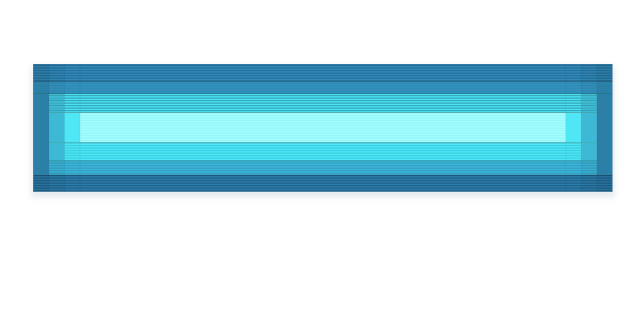
A WebGL 2 fragment shader for this background:

```glsl
#version 300 es
precision highp float;
// Draws a wide panel of nested blue and cyan bands with fine scan lines on white.

#define PANEL_MIN vec2(0.104, 0.401)
#define PANEL_MAX vec2(1.914, 0.7995)
#define COLUMN_WIDTH 0.0487
#define LINE_PITCH 0.0078125
#define SEAM_DARKNESS 0.22
#define SHADOW_STRENGTH 0.11
#define SHADOW_SIZE 0.018
#define OUTLINE_COLOR vec3(0.10, 0.34, 0.49)

uniform vec2 u_resolution;
out vec4 outColor;

const int ROWS = 7;
// Lower edge, colour and scan line strength of each row, from the bottom up.
const float rowEdge[ROWS] = float[](0.401, 0.453, 0.4975, 0.5545, 0.6485, 0.708, 0.745);
const vec3 rowColor[ROWS] = vec3[](
    vec3(0.15, 0.44, 0.61), vec3(0.22, 0.67, 0.81), vec3(0.27, 0.86, 0.93),
    vec3(0.61, 0.98, 0.99), vec3(0.25, 0.78, 0.85), vec3(0.19, 0.56, 0.73),
    vec3(0.17, 0.49, 0.67));
const float rowLines[ROWS] = float[](0.12, 0.08, 0.06, 0.02, 0.15, 0.03, 0.11);

const int COLUMNS = 3;
// Tint limit and overlap shade of each side column, from the outside in.
const vec3 columnColor[COLUMNS] = vec3[](
    vec3(0.19, 0.55, 0.72), vec3(0.25, 0.75, 0.87), vec3(0.31, 0.90, 0.96));
const float columnShade[COLUMNS] = float[](0.91, 0.96, 1.0);

float boxDistance(vec2 p, vec2 center, vec2 halfSize) {
    vec2 d = abs(p - center) - halfSize;
    return length(max(d, 0.0)) + min(max(d.x, d.y), 0.0);
}

float edgeStep(float d, float pixel) {
    return smoothstep(-0.5 * pixel, 0.5 * pixel, d);
}

float thinLine(float d, float pixel) {
    return 1.0 - smoothstep(0.0, max(pixel, 0.003), abs(d));
}

// Stacked rows with scan lines and a darker seam at every join.
vec3 bandColor(vec2 p, float pixel) {
    vec3 color = rowColor[0];
    float strength = rowLines[0];
    float seam = 0.0;
    for (int i = 1; i < ROWS; i++) {
        float above = edgeStep(p.y - rowEdge[i], pixel);
        color = mix(color, rowColor[i], above);
        strength = mix(strength, rowLines[i], above);
        seam = max(seam, thinLine(p.y - rowEdge[i], pixel));
    }
    // Scan lines fade out where they are too fine to resolve.
    float visible = clamp(LINE_PITCH / pixel - 1.0, 0.0, 1.0);
    float wave = sin(6.28319 * p.y / LINE_PITCH) * visible;
    color *= 1.0 + strength * wave;
    return color * (1.0 - SEAM_DARKNESS * seam);
}

// Nested side columns limit the brightness toward both ends.
vec3 tintColumns(vec3 color, float inset, float pixel) {
    vec3 tinted = color;
    for (int i = COLUMNS - 1; i >= 0; i--) {
        float edge = float(i + 1) * COLUMN_WIDTH;
        vec3 column = min(color, columnColor[i]) * columnShade[i];
        tinted = mix(column, tinted, edgeStep(inset - edge, pixel));
        tinted *= 1.0 - 0.05 * thinLine(inset - edge, pixel);
    }
    return tinted;
}

void main() {
    float pixel = 1.0 / u_resolution.y;
    vec2 p = gl_FragCoord.xy / u_resolution.y;
    p.x += 1.0 - 0.5 * u_resolution.x / u_resolution.y;

    vec2 center = 0.5 * (PANEL_MIN + PANEL_MAX);
    vec2 halfSize = 0.5 * (PANEL_MAX - PANEL_MIN);
    float panel = boxDistance(p, center, halfSize);

    // White ground with a soft shadow below the panel.
    float shadowDistance = boxDistance(p + vec2(0.0, 0.012), center, halfSize - 0.008);
    float falloff = max(shadowDistance, 0.0) / SHADOW_SIZE;
    float shadow = SHADOW_STRENGTH * exp(-falloff * falloff);
    vec3 color = mix(vec3(1.0), vec3(0.15, 0.35, 0.48), shadow);

    // Panel body and its thin dark outline.
    float inset = halfSize.x - abs(p.x - center.x);
    vec3 body = tintColumns(bandColor(p, pixel), inset, pixel);
    body = mix(body, OUTLINE_COLOR, 0.65 * thinLine(panel, pixel));
    color = mix(color, body, 1.0 - edgeStep(panel, pixel));

    outColor = vec4(color, 1.0);
}
```
